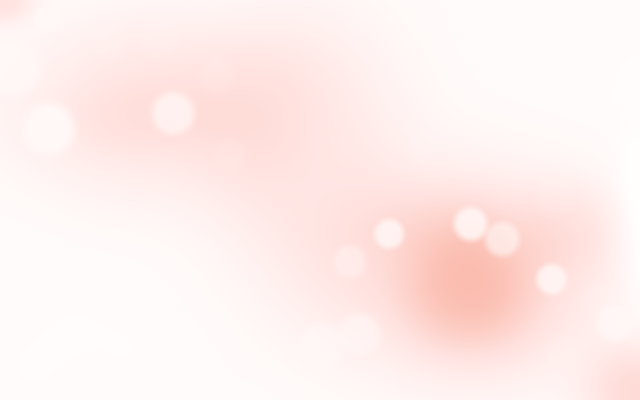
Write a Shadertoy shader that draws this background.

```glsl
// Soft blush backdrop with pale bokeh discs.
// Elliptical glows add up to a tint density, gently varied by gradient noise;
// a three-stop ramp colours it, then blurred discs lighten it.

const vec3 PAPER = vec3(1.0, 0.995, 0.992);
const vec3 BLUSH = vec3(1.0, 0.89, 0.88);
const vec3 CORAL = vec3(0.98, 0.71, 0.65);
const vec3 DISC_TINT = vec3(1.0, 0.975, 0.97);

const float ASPECT = 1.6;         // layout width for a height of one
const float BLUSH_STOP = 0.4;     // density at which the ramp reaches BLUSH
const float BASE_DENSITY = 0.035;
const float GLOW_FALLOFF = 1.3;   // above one gives a flatter centre
const float CLOUD_SCALE = 3.5;
const float CLOUD_AMOUNT = 0.16;
const float DISC_BLUR = 0.3;      // rim softness as a share of the radius
const int FAINT_DISCS = 14;
const float FAINT_OPACITY = 0.12;

// Glow: centre xy, radii zw. Negative levels clear the tint.
const int GLOWS = 10;
const vec4 GLOW_SHAPE[GLOWS] = vec4[GLOWS](
    vec4(1.17, 0.31, 0.38, 0.27), vec4(1.17, 0.28, 0.17, 0.16),
    vec4(1.42, 0.43, 0.13, 0.12), vec4(1.10, 0.45, 0.16, 0.10),
    vec4(0.40, 0.73, 0.39, 0.23), vec4(0.36, 0.71, 0.20, 0.09),
    vec4(0.77, 0.62, 0.28, 0.36), vec4(1.61, 0.01, 0.15, 0.13),
    vec4(0.00, 1.00, 0.09, 0.06), vec4(1.62, 0.42, 0.08, 0.24));
const float GLOW_LEVEL[GLOWS] = float[GLOWS](
    0.42, 0.43, 0.16, 0.10, 0.32, 0.12, 0.23, 0.45, 0.35, -0.14);

// Disc: centre xy, radius z, opacity w.
const int DISCS = 12;
const vec4 DISC[DISCS] = vec4[DISCS](
    vec4(0.121, 0.677, 0.064, 0.95), vec4(0.433, 0.717, 0.052, 0.72),
    vec4(0.119, 0.954, 0.034, 0.75), vec4(0.035, 0.825, 0.065, 0.70),
    vec4(0.973, 0.415, 0.036, 0.78), vec4(1.177, 0.440, 0.041, 0.82),
    vec4(1.256, 0.402, 0.042, 0.60), vec4(1.379, 0.302, 0.037, 0.78),
    vec4(0.875, 0.346, 0.040, 0.40), vec4(0.805, 0.137, 0.054, 0.58),
    vec4(0.898, 0.165, 0.050, 0.55), vec4(1.538, 0.192, 0.045, 0.70));

vec2 hash2(vec2 p) {
    p = vec2(dot(p, vec2(127.1, 311.7)), dot(p, vec2(269.5, 183.3)));
    return fract(sin(p) * 43758.5);
}

float gradientCorner(vec2 cell, vec2 corner, vec2 f) {
    return dot(hash2(cell + corner) * 2.0 - 1.0, f - corner);
}

float gradientNoise(vec2 p) {
    vec2 cell = floor(p), f = fract(p);
    vec2 u = f * f * f * (f * (f * 6.0 - 15.0) + 10.0);
    float low = mix(gradientCorner(cell, vec2(0, 0), f),
                    gradientCorner(cell, vec2(1, 0), f), u.x);
    float high = mix(gradientCorner(cell, vec2(0, 1), f),
                     gradientCorner(cell, vec2(1, 1), f), u.x);
    return mix(low, high, u.y);
}

float glow(vec2 p, vec4 shape) {
    vec2 q = (p - shape.xy) / shape.zw;
    return exp(-pow(dot(q, q), GLOW_FALLOFF));
}

float softDisc(vec2 p, vec2 centre, float radius) {
    float edge = radius * DISC_BLUR;
    return 1.0 - smoothstep(radius - edge, radius + edge, length(p - centre));
}

vec3 tintRamp(float density) {
    vec3 pale = mix(PAPER, BLUSH, clamp(density / BLUSH_STOP, 0.0, 1.0));
    float deep = clamp((density - BLUSH_STOP) / (1.0 - BLUSH_STOP), 0.0, 1.0);
    return mix(pale, CORAL, deep);
}

void mainImage(out vec4 fragColor, in vec2 fragCoord) {
    vec2 p = fragCoord / iResolution.xy * vec2(ASPECT, 1.0);

    // Tinted glows with slight cloudiness
    float density = BASE_DENSITY;
    for (int i = 0; i < GLOWS; i++)
        density += GLOW_LEVEL[i] * glow(p, GLOW_SHAPE[i]);
    density *= 1.0 + CLOUD_AMOUNT * gradientNoise(p * CLOUD_SCALE);
    vec3 color = tintRamp(density);

    // Barely visible scattered discs
    for (int i = 0; i < FAINT_DISCS; i++) {
        vec2 seed = vec2(float(i), 7.0);
        vec2 centre = hash2(seed) * vec2(ASPECT, 1.0);
        float radius = mix(0.03, 0.055, hash2(seed + 19.0).x);
        color = mix(color, DISC_TINT, FAINT_OPACITY * softDisc(p, centre, radius));
    }

    // Bright bokeh discs
    for (int i = 0; i < DISCS; i++)
        color = mix(color, DISC_TINT, DISC[i].w * softDisc(p, DISC[i].xy, DISC[i].z));

    fragColor = vec4(color, 1.0);
}
```
